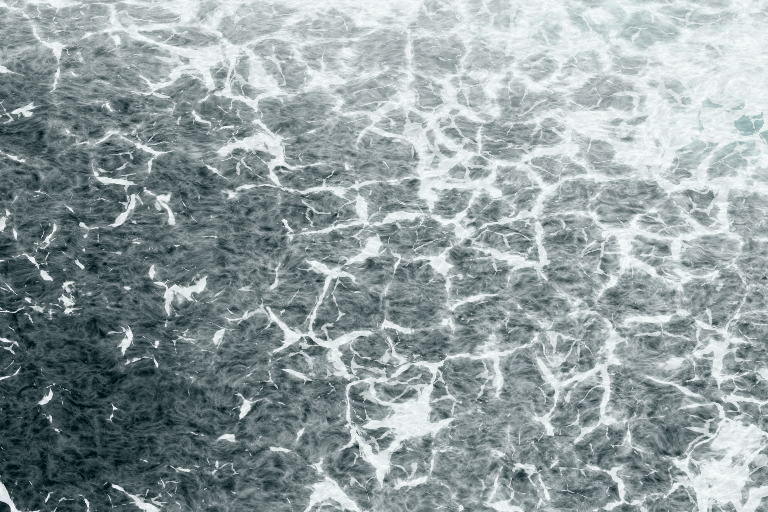
Write a Shadertoy shader that draws this texture.

```glsl
// Wind-ruffled sea seen from above: dark crinkled water under torn foam veins.
// Warped cell borders make the foam, ridged noise makes the ripples, and broad
// gradients carry the light from a dark lower left to a hazy upper right.

float hash(vec2 p) {
    return fract(sin(dot(p, vec2(127.1, 311.7))) * 43758.5453);
}

vec2 hash2(vec2 p) {
    return vec2(hash(p), hash(p + 37.4));
}

float noise(vec2 p) {
    vec2 i = floor(p), f = fract(p);
    f = f * f * (3.0 - 2.0 * f);
    float low = mix(hash(i), hash(i + vec2(1, 0)), f.x);
    float high = mix(hash(i + vec2(0, 1)), hash(i + vec2(1, 1)), f.x);
    return mix(low, high, f.y);
}

const mat2 TURN = mat2(0.8, 0.6, -0.6, 0.8);

float fbm(vec2 p, int octaves) {
    float sum = 0.0, total = 0.0, amp = 1.0;
    for (int i = 0; i < octaves; i++) {
        sum += amp * noise(p);
        total += amp;
        amp *= 0.55;
        p = TURN * p * 2.03 + 11.7;
    }
    return sum / total;
}

// Sharp crests, 0 in the hollows and 1 on the crest lines
float ridges(vec2 p, int octaves) {
    float sum = 0.0, total = 0.0, amp = 1.0;
    for (int i = 0; i < octaves; i++) {
        sum += amp * (1.0 - abs(2.0 * noise(p) - 1.0));
        total += amp;
        amp *= 0.75;
        p = TURN * p * 1.8 + 5.3;
    }
    return sum / total;
}

vec2 warp(vec2 p, float scale, float amount) {
    vec2 offset = vec2(fbm(p * scale, 3), fbm(p * scale + 53.1, 3)) - 0.5;
    return p + amount * offset;
}

// Gap between the two nearest cell centres: 0 on a cell border
float cellGap(vec2 p) {
    vec2 cell = floor(p), f = fract(p);
    float nearest = 8.0, second = 8.0;
    for (int y = -1; y <= 1; y++)
    for (int x = -1; x <= 1; x++) {
        vec2 g = vec2(x, y);
        float d = length(g + hash2(cell + g) - f);
        second = min(second, max(nearest, d));
        nearest = min(nearest, d);
    }
    return second - nearest;
}

// Foam line of the given width along cell borders, with a ragged edge
float vein(vec2 p, float scale, float width, float soft) {
    float gap = cellGap(p * scale) + 0.42 * (fbm(p * scale * 4.0, 4) - 0.5);
    return 1.0 - smoothstep(width - soft, width + soft, gap);
}

float blob(vec2 p, vec2 centre, vec2 radius) {
    vec2 d = (p - centre) / radius;
    return exp(-dot(d, d));
}

// Neutral grey with a cool cast that fades toward white
vec3 seaTint(float tone) {
    return tone + vec3(-0.058, 0.013, 0.024) * (1.25 - tone);
}

void mainImage(out vec4 fragColor, in vec2 fragCoord) {
    vec2 p = fragCoord / iResolution.y;
    vec2 sea = vec2(p.x, p.y * (1.05 + 0.3 * p.y));
    vec2 flow = warp(warp(sea, 5.0, 0.1), 19.0, 0.034);
    float swell = fbm(sea * 5.0 + 3.0, 3);

    // Broad light
    float haze = smoothstep(0.55, 1.02, p.y + 0.24 * (p.x - 0.8) + 0.15 * (swell - 0.5));
    float shade = blob(p, vec2(0.0, 0.14), vec2(0.52, 0.5));
    shade += 0.6 * blob(p, vec2(0.15, 0.78), vec2(0.45, 0.3)) * smoothstep(0.42, 0.62, swell);
    float light = mix(0.47, 0.15, min(shade, 1.0));
    light = mix(light, 0.77, haze);

    // Crinkled water with dark creases
    vec2 rippled = warp(sea, 9.0, 0.06);
    float coarse = ridges(rippled * vec2(13.0, 19.0), 3) - 0.55;
    float fine = ridges(rippled * vec2(48.0, 66.0), 4) - 0.55;
    float crease = smoothstep(0.78, 0.95, ridges(rippled * vec2(19.0, 27.0) + 8.0, 2));
    float contrast = mix(1.0, 0.4, haze) * mix(1.0, 0.75, min(shade, 1.0));
    float ripple = 0.18 * coarse + 0.68 * fine - 0.13 * crease;
    float tone = light + contrast * (ripple + 0.2 * (swell - 0.5));

    // Foam: wide veins, thin lace, and a drift across the upper right
    float band = p.y - 0.68 - 0.38 * (p.x - 1.0) - 0.12 * (swell - 0.5);
    float drift = exp(-band * band / 0.007) * smoothstep(0.5, 1.1, p.x);
    float patches = smoothstep(0.25, 0.72, fbm(sea * 8.0 + 21.0, 3));
    float cover = 0.2 + 0.85 * patches + 0.65 * drift + 0.4 * haze - 0.4 * shade;
    float wide = vein(flow, 9.0, -0.07 + 0.19 * cover, 0.03);
    float lace = vein(flow + 4.7, 20.0, -0.13 + 0.2 * cover, 0.05);
    float halo = vein(flow, 9.0, 0.04 + 0.2 * cover, 0.16);
    float foam = max(wide, 0.8 * lace);

    tone = mix(tone, tone + 0.16, halo * (1.0 - 0.6 * min(shade, 1.0)));
    vec3 water = seaTint(clamp(tone, 0.05, 0.95));
    float teal = blob(p, vec2(1.45, 0.76), vec2(0.13, 0.07));
    teal += 0.4 * blob(p, vec2(1.2, 0.95), vec2(0.25, 0.06));
    water = mix(water, vec3(0.44, 0.60, 0.60) + 0.2 * fine, 0.6 * teal);

    vec3 foamColor = seaTint(0.91 + 0.2 * fine);
    fragColor = vec4(clamp(mix(water, foamColor, 0.95 * foam), 0.0, 1.0), 1.0);
}
```
